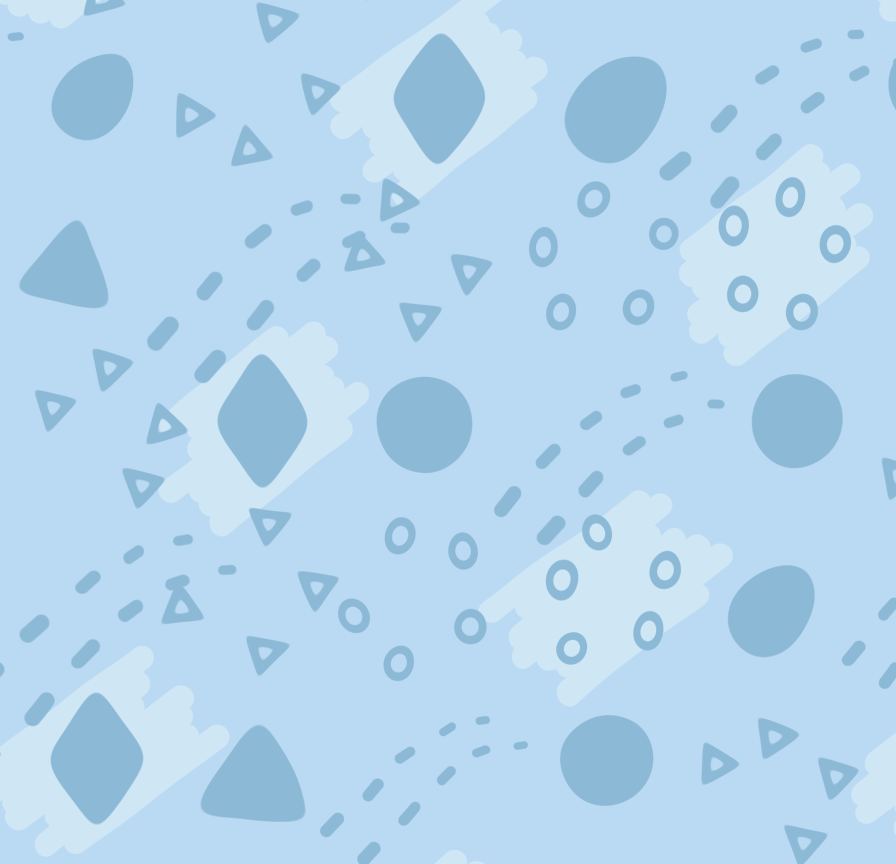
A Shadertoy shader for this pattern:

```glsl
// Soft blue pattern of brushed patches, rounded solids, rings, triangles and dashes.
// A grid repeats five kinds of motif in a staggered order; hashes vary each motif
// and gradient noise bends every outline for a hand-drawn look.

const float PI = 3.14159;

vec2 hash2(vec2 p) {
    vec3 q = fract(p.xyx * vec3(0.1031, 0.1030, 0.0973));
    q += dot(q, q.yzx + 33.33);
    return fract((q.xx + q.yz) * q.zy);
}

float gradientAt(vec2 corner, vec2 offset) {
    return dot(hash2(corner) * 2.0 - 1.0, offset);
}

float gradientNoise(vec2 p) {
    vec2 i = floor(p), f = p - i, u = f * f * (3.0 - 2.0 * f), e = vec2(1, 0);
    return mix(mix(gradientAt(i, f), gradientAt(i + e, f - e), u.x),
               mix(gradientAt(i + e.yx, f - e.yx), gradientAt(i + 1.0, f - 1.0), u.x), u.y);
}

float cycle(float x, float n) { return floor(mod(x + 0.5, n)); }

vec2 rotate(vec2 p, float a) {
    return vec2(cos(a) * p.x + sin(a) * p.y, cos(a) * p.y - sin(a) * p.x);
}

float capsule(vec2 p, float halfLength, float radius) {
    return length(vec2(max(abs(p.x) - halfLength, 0.0), p.y)) - radius;
}

// Polygon with melted corners, one of them on the +x axis
float softPolygon(vec2 p, float sides, float inradius, float sharpness) {
    float sum = 0.0;
    for (float i = 0.0; i < sides; i++) {
        float a = (2.0 * i + 1.0) * PI / sides;
        float plane = dot(p, vec2(cos(a), sin(a))) - inradius;
        sum += exp(min(plane * sharpness, 60.0));
    }
    return log(sum) / sharpness;
}

// Side-by-side slanted strokes with uneven ends
float brushPatch(vec2 p, vec2 seed) {
    p = rotate(p, 0.66);
    float d = 1.0;
    for (float i = -3.0; i <= 3.0; i++) {
        vec2 h = hash2(seed + i * 7.3);
        vec2 q = p - vec2(0.05 * (h.x - 0.5), i * 0.021);
        q = rotate(q, 0.06 * (h.y - 0.5));
        d = min(d, capsule(q, 0.118 - 0.004 * abs(i) - 0.03 * h.y, 0.0145));
    }
    return d;
}

float diamond(vec2 p) {
    return softPolygon(vec2(p.y, p.x * 1.45), 4.0, 0.063, 75.0) * 0.8;
}

// Rounded triangle, egg or disc
float solid(vec2 p, float shape, float tilt) {
    if (shape < 0.5) return softPolygon(rotate(p, PI * 0.5 + tilt), 3.0, 0.041, 75.0);
    if (shape < 1.5) {
        p = rotate(p, 0.7 * sign(tilt));
        p.x *= 1.15 + 4.0 * p.y;
        return length(p * vec2(1.0, 0.85)) - 0.047;
    }
    return length(p) - 0.053;
}

// Loose circle of small outlines, either rings or triangles
float cluster(vec2 p, vec2 seed, bool rings) {
    float d = 1.0;
    for (float i = 0.0; i < 5.0; i++) {
        vec2 h = hash2(seed + i * 3.7);
        float a = i * 1.2566 + seed.x + 0.35 * h.x;
        vec2 q = p - (0.058 + 0.026 * h.y) * vec2(cos(a), sin(a));
        q = rotate(q, 0.9 * (h.x - 0.5));
        float outline = rings
            ? length(q * vec2(1.15, 0.85 + 0.2 * h.y)) - 0.0155
            : softPolygon(q, 3.0, 0.0112, 330.0);
        if (rings || i < 4.0) d = min(d, abs(outline) - 0.0048);
    }
    return d;
}

// Two bending rows of dashes that shrink toward the upper right
float dashRows(vec2 p, vec2 seed) {
    float d = 1.0;
    for (float i = 0.0; i < 10.0; i++) {
        float row = cycle(i, 2.0), t = floor(i * 0.5) / 4.0;
        vec2 h = hash2(seed + i * 5.1) - 0.5;
        vec2 center = vec2(0.22 * t - 0.13, 0.16 * sin(1.5 * t) - 0.08);
        vec2 q = p - center - row * vec2(0.055, -0.035) - 0.008 * h;
        q = rotate(q, atan(0.24 * cos(1.5 * t), 0.22) + 0.3 * h.x);
        d = min(d, capsule(q, mix(0.013, 0.005, t), mix(0.0095, 0.0058, t)));
    }
    return d;
}

void mainImage(out vec4 fragColor, in vec2 fragCoord) {
    vec2 uv = fragCoord / iResolution.y;
    float cellSize = 0.2, patchDist = 1.0, darkDist = 1.0;
    vec2 bent = uv + 0.005 * vec2(gradientNoise(uv * 14.0), gradientNoise(uv * 14.0 + 40.0));
    vec2 home = floor(bent / cellSize);

    // Gather the motifs of the nearby cells
    for (float y = -1.0; y <= 1.0; y++)
    for (float x = -1.0; x <= 1.0; x++) {
        vec2 cell = home + vec2(x, y), h = hash2(cell + 17.0), seed = cell * 11.0 + 5.0;
        vec2 p = bent - (cell + 0.5 + 0.24 * (h - 0.5)) * cellSize;
        float kind = cycle(cell.x + 2.0 * cell.y, 5.0);
        float scale = 0.9 + 0.4 * h.x, tilt = 0.7 * (h.y - 0.5);
        bool odd = cycle(cell.y, 2.0) > 0.5;
        float d;
        if (kind < 0.5) {
            patchDist = min(patchDist, brushPatch(p, seed));
            d = odd ? cluster(p, seed, h.x > 0.4) : diamond(p);
        } else if (kind < 1.5) d = scale * solid(p / scale, cycle(cell.y, 3.0), tilt);
        else if (kind < 2.5) d = dashRows(p / (0.7 + 0.35 * h.x), seed) * 0.8;
        else if (kind < 3.5) d = odd ? cluster(p, seed, false) : solid(p, 1.0 + step(0.5, h.y), tilt);
        else d = cluster(p, seed, odd);
        darkDist = min(darkDist, d);
    }

    // Flat colours with smooth edges
    float edge = 0.8 / iResolution.y;
    vec3 color = vec3(0.73, 0.85, 0.95);
    color = mix(color, vec3(0.81, 0.90, 0.96), smoothstep(edge, -edge, patchDist));
    color = mix(color, vec3(0.55, 0.73, 0.84), smoothstep(edge, -edge, darkDist));
    fragColor = vec4(color, 1.0);
}
```
